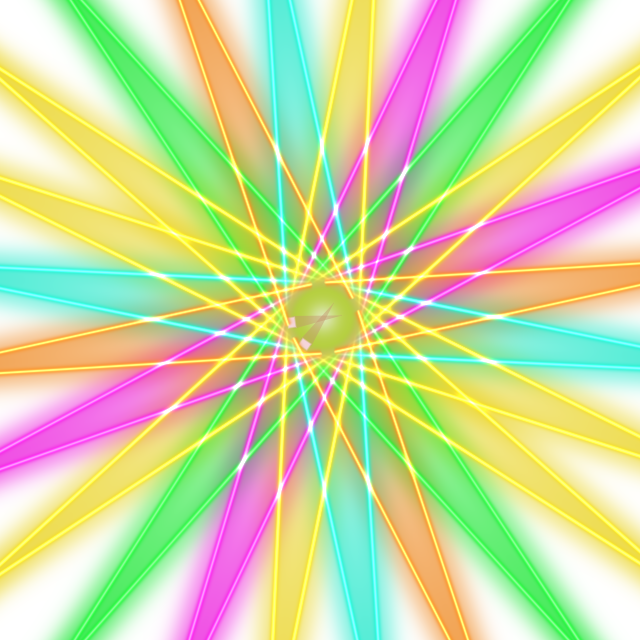
Write a WebGL 2 fragment shader that draws this background.

```glsl
#version 300 es
precision highp float;

uniform vec2 u_resolution;
out vec4 outColor;

const vec3 HUES[5] = vec3[5](
    vec3(0.93, 0.52, 0.10),   // orange
    vec3(0.92, 0.08, 0.86),   // magenta
    vec3(0.91, 0.82, 0.10),   // yellow
    vec3(0.08, 0.90, 0.18),   // green
    vec3(0.08, 0.90, 0.78));  // cyan
const int HUE_ORDER[12] = int[12](0, 1, 2, 3, 1, 2, 4, 0, 3, 2, 2, 4);

float bell(float x, float width) {
    return exp(-x * x / (width * width));
}

// Coordinates along and across a direction
vec2 alongAcross(vec2 p, float angle) {
    vec2 axis = vec2(cos(angle), sin(angle));
    return vec2(dot(p, axis), axis.x * p.y - axis.y * p.x);
}

void main() {
    vec2 uv = gl_FragCoord.xy / u_resolution;
    vec2 p = uv - vec2(0.505, 0.503);
    float radius = length(p);

    vec3 glowColor = vec3(0.0);
    vec3 lineLight = vec3(0.0);
    float glowSum = 0.0001;
    float uncovered = 1.0;

    // Ring of spikes, each a pair of neon lines closing outward
    for (int i = 0; i < 24; i++) {
        int hue = HUE_ORDER[i % 12];
        vec3 color = HUES[hue];
        float skew = hue == 1 ? 0.016 : 0.0;
        vec2 q = alongAcross(p, radians(7.9 + 15.0 * float(i)) + skew);
        float halfWidth = 0.0775 * (0.716 - q.x);
        float upper = q.y - halfWidth;
        float lower = q.y + halfWidth;
        float edge = abs(q.y) - halfWidth;

        // Soft fill and halo
        float fill = 0.38 * (1.0 - smoothstep(-0.004, 0.004, edge));
        float halo = 0.6 * (bell(upper, 0.029) + bell(lower, 0.029));
        float glow = (fill + halo) * smoothstep(-0.02, 0.05, q.x);
        glowColor += color * glow;
        glowSum += glow;

        // Coloured tube with a pale core
        float start = hue == 0 ? smoothstep(0.008, 0.014, q.x)
                               : smoothstep(0.015, 0.1, q.x);
        float tube = bell(edge, 0.0052) * start;
        float core = bell(edge, 0.0019) * start;
        lineLight += color * tube + 0.55 * core * vec3(0.8, 0.9, 0.7);
        uncovered *= 1.0 - 0.95 * tube;
    }
    vec3 color = mix(vec3(1.0), glowColor / glowSum, 1.0 - exp(-glowSum));

    // Warm ring and olive hub
    color = mix(color, vec3(0.98, 0.92, 0.35), 0.45 * bell(radius - 0.066, 0.028));
    color = mix(color, vec3(0.71, 0.81, 0.24), 1.0 - smoothstep(0.042, 0.056, radius));
    color = mix(color, vec3(0.9, 0.93, 0.82), 0.8 * bell(radius, 0.023));

    // Faint slivers crossing the hub, with bright ends
    for (int i = 0; i < 2; i++) {
        vec2 q = alongAcross(p, radians(-125.0 - 47.0 * float(i)));
        float reach = q.x + 0.03;
        float sliver = 1.0 - smoothstep(-0.001, 0.001, abs(q.y) - 0.13 * reach);
        sliver *= step(0.0, reach) * (1.0 - smoothstep(0.045, 0.05, q.x));
        color = mix(color, vec3(0.76, 0.58, 0.42), 0.45 * sliver);
        vec2 box = abs(q - vec2(0.05, 0.0)) - vec2(0.004, 0.006);
        float tip = 1.0 - smoothstep(0.0, 0.004, max(box.x, box.y));
        color = mix(color, vec3(1.0, 0.85, 0.95), 0.85 * tip);
    }

    color = color * uncovered + lineLight;
    outColor = vec4(clamp(color, 0.0, 1.0), 1.0);
}
```
